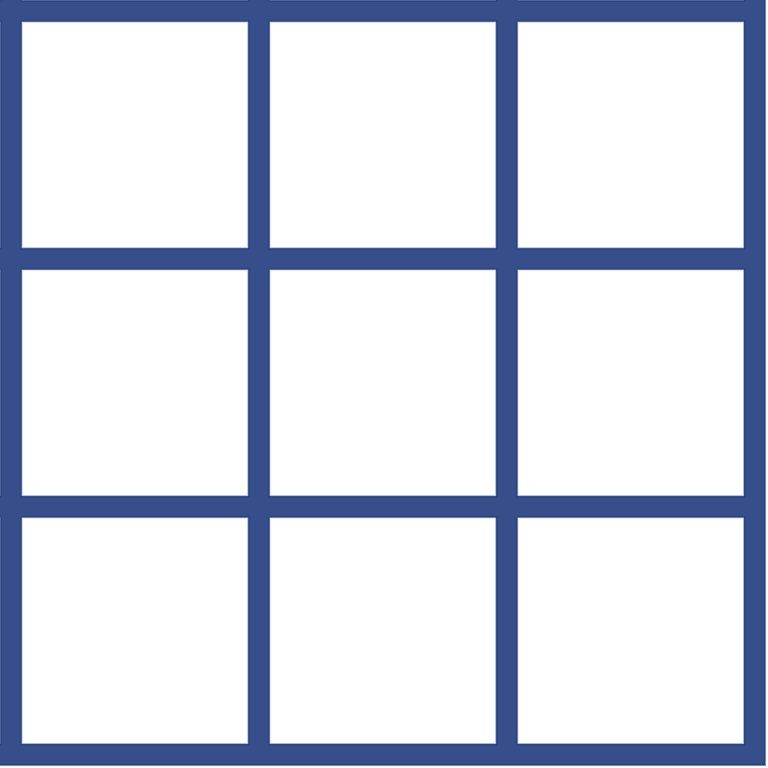
A three.js fragment shader for this pattern:

```glsl
// Three by three white square panes parted by even blue bars, each bar
// rimmed by a thin darker line. One mirrored cell is repeated with mod,
// and a thin white margin is left along the right and bottom sides.

varying vec2 vUv;

const float PANES = 3.0;      // repeats across and down
const float BAR = 0.0286;     // width of a bar
const float EXTENT = 0.997;   // side of the whole lattice
const float RIM = 0.0021;     // width of the darker line
const float SOFT = 0.0022;    // width of a smoothed edge

const vec3 WHITE = vec3(1.0);
const vec3 BLUE = vec3(0.21, 0.31, 0.54);
const vec3 DARK_BLUE = vec3(0.13, 0.24, 0.49);

// Signed distance to a box centred on the origin
float boxDistance(vec2 p, vec2 halfSize) {
  vec2 q = abs(p) - halfSize;
  return length(max(q, 0.0)) + min(max(q.x, q.y), 0.0);
}

// Depth inside the bars: positive on a bar, negative on white
float latticeDepth(vec2 p, float panes, float bar, float extent) {
  float pitch = (extent - bar) / panes;
  vec2 cell = mod(p - 0.5 * bar, pitch) - 0.5 * pitch;
  float fromPane = boxDistance(cell, vec2(0.5 * (pitch - bar)));
  float fromMargin = extent - max(p.x, p.y);
  return min(fromPane, fromMargin);
}

// Smoothed step from 0 to 1 centred on the edge
float coverage(float depth, float soft) {
  return clamp(depth / soft + 0.5, 0.0, 1.0);
}

void main() {
  // Measure from the upper left, where the lattice meets the canvas
  vec2 p = vec2(vUv.x, 1.0 - vUv.y);
  float depth = latticeDepth(p, PANES, BAR, EXTENT);

  // Dark rim first, then the flat bar colour further in
  vec3 ink = mix(DARK_BLUE, BLUE, coverage(depth - RIM, SOFT));
  vec3 color = mix(WHITE, ink, coverage(depth, SOFT));
  gl_FragColor = vec4(color, 1.0);
}
```
